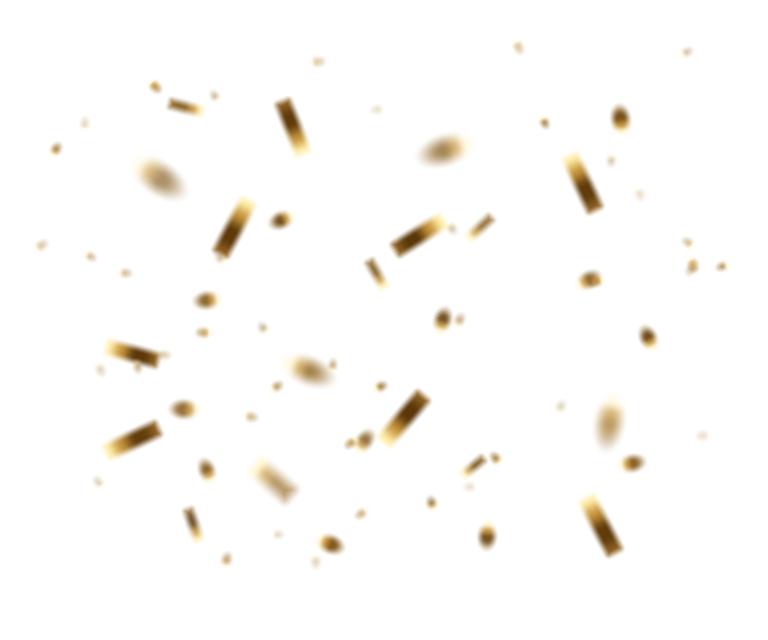
This background is drawn by a Shadertoy shader. Its source:

```glsl
#define BARS 8
#define HAZES 5
#define FLAKES 17
#define SPECKS 42
#define MARGIN 0.06
#define BLUR 0.0075
#define BRONZE vec3(0.58, 0.40, 0.15)
#define UMBER vec3(0.35, 0.21, 0.03)
#define GOLD vec3(0.78, 0.59, 0.25)
#define PALE vec3(1.00, 0.93, 0.66)

// Integer hash: four values in 0..1 for one piece
vec4 random4(int index, int stream) {
    uvec4 v = uvec4(index, stream, index + 17, stream + 59) * 1664525u + 1013904223u;
    for (int k = 0; k < 2; k++) {
        v.x += v.y * v.w;
        v.y += v.z * v.x;
        v.z += v.x * v.y;
        v.w += v.y * v.z;
        v ^= v >> 16u;
    }
    return vec4(v >> 8u) / 16777216.0;
}

float barDistance(vec2 p, vec2 halfSize) {
    float corner = 0.3 * halfSize.y;
    vec2 q = abs(p) - halfSize + corner;
    return length(max(q, 0.0)) + min(max(q.x, q.y), 0.0) - corner;
}

float ovalDistance(vec2 p, vec2 halfSize) {
    return (length(p / halfSize) - 1.0) * halfSize.y;
}

// Metallic gradient from the dark end (0) to the glinting tip (1)
vec3 foil(float t, float lightness) {
    vec3 shade = mix(UMBER, GOLD, lightness);
    vec3 color = mix(BRONZE, shade, smoothstep(0.0, 0.32, t));
    color = mix(color, GOLD, smoothstep(0.42, 0.74, t));
    return mix(color, PALE, smoothstep(0.68, 0.95, t));
}

void mainImage(out vec4 fragColor, in vec2 fragCoord) {
    vec2 p = fragCoord / iResolution.y;
    vec2 canvas = vec2(iResolution.x / iResolution.y, 1.0);
    vec3 color = vec3(1.0);

    for (int i = 0; i < BARS + HAZES + FLAKES + SPECKS; i++) {
        vec4 place = random4(i, 1);
        vec4 look = random4(i, 2);
        bool isBar = i < BARS;
        bool isHaze = !isBar && i < BARS + HAZES;
        bool isSpeck = i >= BARS + HAZES + FLAKES;

        // Large pieces spread evenly, specks fall freely
        vec2 even = fract(vec2(0.7549, 0.5698) * float(i) + vec2(0.31, 0.62));
        vec2 spot = isSpeck ? place.xy : mix(even, place.xy, 0.12);
        vec2 center = MARGIN + spot * (canvas - 2.0 * MARGIN);

        // Size, softness and tone of each kind
        bool oval = isSpeck || (isHaze && i > BARS) || (!isBar && !isHaze && look.x > 0.35);
        vec2 halfSize = oval ? vec2(0.016, 0.0105) : vec2(0.023, 0.006);
        float blur = BLUR;
        float opacity = mix(0.82, 1.0, look.y);
        float lightness = 0.45 * look.z;
        if (isBar) {
            halfSize = vec2(0.043, 0.0115);
            opacity = 1.0;
            lightness = 0.1 * look.z;
        } else if (isHaze) {
            halfSize = oval ? vec2(0.030, 0.016) : vec2(0.040, 0.014);
            blur = 1.8 * BLUR;
            opacity = mix(0.65, 0.85, look.y);
            lightness = mix(0.35, 0.75, look.z);
        } else if (isSpeck) {
            halfSize = vec2(0.0075, 0.0052);
            blur = 0.85 * BLUR;
            opacity = mix(0.25, 0.9, look.y);
            lightness = mix(0.4, 0.9, look.z);
        }
        halfSize *= mix(0.88, 1.15, look.w);

        // Turn into the frame of the piece and blend it in
        float angle = 6.2832 * place.z;
        vec2 axis = vec2(cos(angle), sin(angle));
        vec2 q = p - center;
        q = vec2(dot(q, axis), dot(q, vec2(-axis.y, axis.x)));
        float d = oval ? ovalDistance(q, halfSize) : barDistance(q, halfSize);
        float t = 0.5 + 0.5 * q.x / (halfSize.x * (oval ? 1.3 : 1.05));
        float cover = opacity * smoothstep(blur, -blur, d);
        color = mix(color, foil(t, lightness), cover);
    }

    fragColor = vec4(color, 1.0);
}
```
